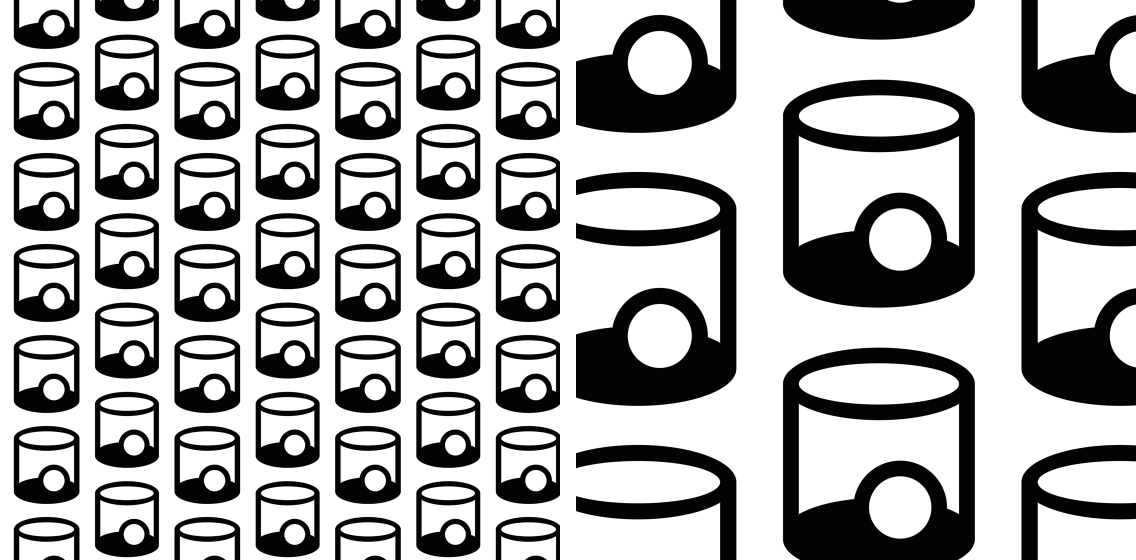
Left, the full canvas; right, a detail of the centre.
Write a three.js fragment shader that draws this pattern.

```glsl
// Staggered columns of outlined glass cylinders, each with dark liquid and a floating ball.
varying vec2 vUv;

const vec3 PAPER = vec3(1.0);
const vec3 INK = vec3(0.01);

// Layout, in canvas units; x holds the even columns, y the odd ones.
const float COLUMN_PITCH = 0.14345;
const float FIRST_COLUMN = 0.0833;
const vec2 ROW_PITCH = vec2(0.1625, 0.1595);
const vec2 FIRST_ROW = vec2(0.0072, 0.0729);
const vec2 HALF_WIDTH = vec2(0.0586, 0.0571);

// Cylinder proportions, in units of its half width.
const float RIM_Y = 0.81;
const float LIQUID_Y = -0.756;
const float INNER_WALL = 0.835;
const vec2 RIM_RADII = vec2(1.0, 0.378);
const vec2 OPENING_RADII = vec2(INNER_WALL, 0.215);
const vec2 BALL_CENTER = vec2(0.222, -0.478);
const float BALL_INNER = 0.325;
const float BALL_OUTER = 0.488;

// Approximate signed distance to an axis-aligned ellipse.
float ellipse(vec2 p, vec2 radii) {
  float k = length(p / radii);
  float slope = length(p / (radii * radii));
  return k * (k - 1.0) / max(slope, 0.0001);
}

float box(vec2 p, vec2 halfSize) {
  vec2 d = abs(p) - halfSize;
  return length(max(d, 0.0)) + min(max(d.x, d.y), 0.0);
}

// Signed distance to the inked parts of one cylinder.
float cylinder(vec2 p) {
  vec2 rimPoint = p - vec2(0.0, RIM_Y);
  float rim = ellipse(rimPoint, RIM_RADII);
  float base = ellipse(p + vec2(0.0, RIM_Y), RIM_RADII);
  float silhouette = min(box(p, vec2(1.0, RIM_Y)), min(rim, base));

  // Clear glass between the walls, under the rim and above the liquid.
  float liquid = ellipse(p - vec2(0.0, LIQUID_Y), RIM_RADII);
  float ballDistance = length(p - BALL_CENTER);
  float glass = max(abs(p.x) - INNER_WALL, max(p.y - RIM_Y, LIQUID_Y - p.y));
  glass = max(glass, max(-rim, -liquid));
  glass = max(glass, BALL_OUTER - ballDistance);

  float opening = ellipse(rimPoint, OPENING_RADII);
  float ball = ballDistance - BALL_INNER;
  return max(silhouette, -min(glass, min(opening, ball)));
}

// Picks the value for an even or odd column.
float byParity(vec2 evenOdd, float parity) {
  return mix(evenOdd.x, evenOdd.y, parity);
}

// Offset from the nearest repeat along one axis.
float repeatAxis(float x, float start, float pitch) {
  return (fract((x - start) / pitch + 0.5) - 0.5) * pitch;
}

void main() {
  // Each parity of column has its own size, start and row spacing.
  float column = floor((vUv.x - FIRST_COLUMN) / COLUMN_PITCH + 0.5);
  float parity = mod(column, 2.0);
  float size = byParity(HALF_WIDTH, parity);
  vec2 p = vec2(
    repeatAxis(vUv.x, FIRST_COLUMN, COLUMN_PITCH),
    repeatAxis(vUv.y, byParity(FIRST_ROW, parity), byParity(ROW_PITCH, parity))
  );

  float edge = 0.7 * fwidth(vUv.x);
  float d = cylinder(p / size) * size;
  gl_FragColor = vec4(mix(INK, PAPER, smoothstep(-edge, edge, d)), 1.0);
}
```
